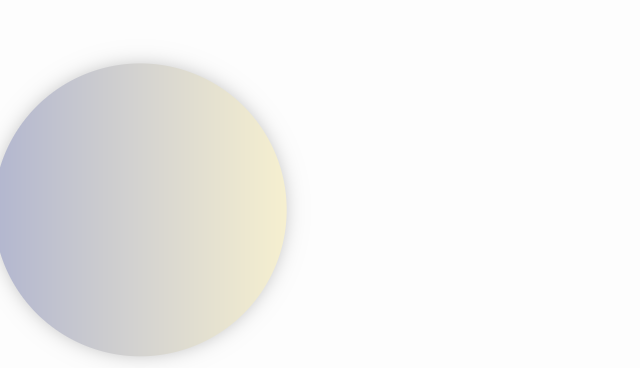
Reproduce this background procedurally as a Shadertoy shader.

```glsl
// Lengths are in units of the canvas height
const vec2  DISC_CENTER     = vec2(0.381, 0.4297);
const float DISC_RADIUS     = 0.398;
const float SHADOW_SIGMA    = 0.024;
const float SHADOW_STRENGTH = 0.21;

const vec3 PAPER      = vec3(0.992);
const vec3 DISC_LEFT  = vec3(0.698, 0.714, 0.812);
const vec3 DISC_RIGHT = vec3(0.965, 0.940, 0.816);

// Logistic approximation of a Gaussian-blurred edge
float blurredEdge(float dist, float sigma) {
    return 1.0 / (1.0 + exp(1.702 * dist / sigma));
}

void mainImage(out vec4 fragColor, in vec2 fragCoord) {
    vec2 offset = fragCoord / iResolution.y - DISC_CENTER;
    float dist = length(offset) - DISC_RADIUS;
    float pixel = 1.0 / iResolution.y;

    // Soft shadow around the disc
    float shadow = SHADOW_STRENGTH * blurredEdge(dist, SHADOW_SIGMA);
    vec3 color = PAPER * (1.0 - shadow);

    // Disc with a horizontal gradient
    float across = clamp(0.5 + 0.5 * offset.x / DISC_RADIUS, 0.0, 1.0);
    vec3 discColor = mix(DISC_LEFT, DISC_RIGHT, across);
    float coverage = clamp(0.5 - dist / pixel, 0.0, 1.0);
    color = mix(color, discColor, coverage);

    fragColor = vec4(color, 1.0);
}
```
